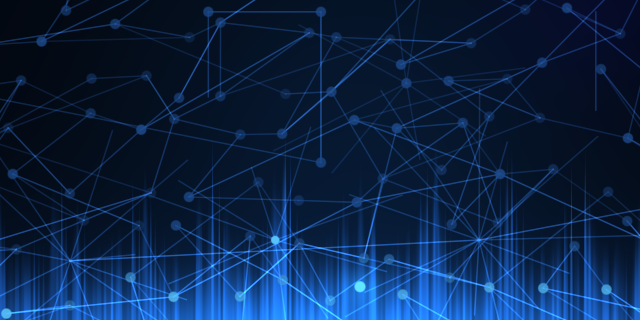
This background is drawn by a Shadertoy shader. Its source:

```glsl
const float TAU = 6.2831853;
const float CELLS = 6.0;
const vec3 LINE_BLUE = vec3(0.17, 0.40, 0.74);
const vec3 NODE_BLUE = vec3(0.11, 0.28, 0.53);
const vec3 NODE_CYAN = vec3(0.34, 0.76, 0.98);

float hash1(float n) {
    return fract(sin(n * 12.9898) * 43758.547);
}

vec2 hash2(vec2 p) {
    vec2 q = vec2(dot(p, vec2(127.1, 311.7)), dot(p, vec2(269.5, 183.3)));
    return fract(sin(q) * 43758.547);
}

float valueNoise(float x, float seed) {
    float i = floor(x);
    float f = smoothstep(0.0, 1.0, x - i);
    return mix(hash1(i + seed), hash1(i + 1.0 + seed), f);
}

float blob(vec2 p, vec2 center, vec2 size) {
    vec2 d = (p - center) / size;
    return exp(-dot(d, d));
}

float disc(vec2 p, vec2 center, float radius, float aa) {
    return 1.0 - smoothstep(radius - aa, radius + aa, length(p - center));
}

float segment(vec2 p, vec2 a, vec2 b, float aa) {
    vec2 ab = b - a;
    float t = clamp(dot(p - a, ab) / max(dot(ab, ab), 1e-5), 0.0, 1.0);
    return 1.0 - smoothstep(0.0003, 0.0012 + aa, length(p - a - ab * t));
}

vec2 nodeAt(vec2 cell) {
    return (cell + 0.12 + 0.76 * hash2(cell)) / CELLS;
}

// Rays of uneven length leaving one hub
float fan(vec2 p, vec2 hub, float count, float reach, float aa) {
    float sum = 0.0;
    for (float i = 0.0; i < count; i++) {
        float angle = TAU * (i + hash1(i + hub.x * 9.0)) / count;
        float len = reach * (0.35 + 0.65 * hash1(i + hub.y * 31.0));
        sum += segment(p, hub, hub + len * vec2(cos(angle), sin(angle)), aa);
    }
    return sum;
}

// Links in x, discs in y, from a jittered grid of nodes
vec2 network(vec2 p, float aa) {
    vec2 sum = vec2(0.0);
    for (float row = 0.0; row < 6.0; row++) {
        for (float col = -1.0; col < 13.0; col++) {
            vec2 cell = vec2(col, row);
            vec2 node = nodeAt(cell);
            vec2 rnd = hash2(cell + 37.0);
            vec2 farCell = cell + floor(rnd * vec2(7.0, 5.0)) - vec2(3.0, 2.0);
            vec2 nearCell = cell + vec2(1.0, floor(rnd.y * 3.0) - 1.0);
            sum.x += segment(p, node, nodeAt(farCell), aa) * (0.25 + 0.4 * rnd.x);
            sum.x += segment(p, node, nodeAt(nearCell), aa) * (0.2 + 0.35 * rnd.y);
            sum.y = max(sum.y, disc(p, node, 0.016, aa) * (0.3 + 0.6 * rnd.x));
        }
    }
    return sum;
}

// Thin vertical spikes gathered under evenly spaced peaks
float spikes(vec2 p, float pitch, float seed) {
    float peak = 0.5 + 0.5 * cos(TAU * (p.x - 0.195) / 0.231);
    float n = valueNoise(p.x * pitch, seed);
    float height = 0.12 + 0.18 * n + 0.32 * n * peak * peak;
    return n * smoothstep(0.0, 0.3, height - p.y);
}

vec3 backdrop(vec2 p) {
    vec3 col = vec3(0.008, 0.025, 0.055);
    col += vec3(0.016, 0.065, 0.125) * blob(p, vec2(1.12, 0.55), vec2(0.75, 0.8));
    col += vec3(0.01, 0.0, 0.07) * blob(p, vec2(1.9, 1.0), vec2(0.35, 0.3));
    col += vec3(0.03, 0.10, 0.20) * exp(-p.y * 5.0);
    col += vec3(0.05, 0.22, 0.42) * blob(p, vec2(1.0, -0.05), vec2(0.8, 0.16));
    return col;
}

void mainImage(out vec4 fragColor, in vec2 fragCoord) {
    vec2 p = fragCoord / iResolution.y;
    p.x *= 2.0 * iResolution.y / iResolution.x;
    float aa = 1.0 / iResolution.y;
    float low = smoothstep(0.5, 0.0, p.y);

    vec3 col = backdrop(p);
    float streaks = spikes(p, 140.0, 3.0) + 0.6 * spikes(p, 55.0, 71.0);
    col += vec3(0.06, 0.20, 0.42) * streaks;

    // Scattered web and its hubs
    vec2 web = network(p, aa);
    float lines = web.x;
    lines += 0.35 * fan(p, vec2(1.497, 0.25), 14.0, 0.6, aa);
    lines += 0.35 * fan(p, vec2(0.22, 0.185), 11.0, 0.5, aa);
    lines += 0.35 * fan(p, vec2(0.86, 0.25), 9.0, 0.45, aa);
    lines += 0.25 * fan(p, vec2(1.27, 0.74), 8.0, 0.5, aa);

    // Upright frame and long crossing links
    lines += 0.75 * segment(p, vec2(1.003, 0.963), vec2(1.003, 0.492), aa);
    lines += 0.6 * segment(p, vec2(0.651, 0.963), vec2(1.003, 0.963), aa);
    lines += 0.5 * segment(p, vec2(0.651, 0.963), vec2(0.651, 0.697), aa);
    lines += 0.5 * segment(p, vec2(1.862, 0.963), vec2(1.862, 0.656), aa);
    lines += 0.6 * segment(p, vec2(0.22, 0.185), vec2(1.497, 0.25), aa);
    lines += 0.6 * segment(p, vec2(1.497, 0.25), vec2(2.0, 0.345), aa);
    lines += 0.4 * segment(p, vec2(0.0, 0.69), vec2(1.003, 0.492), aa);
    col += LINE_BLUE * min(lines, 1.3) * (0.7 + 0.5 * low);

    // Discs turn cyan toward the floor
    vec3 nodeColor = mix(NODE_BLUE, NODE_CYAN, smoothstep(0.28, 0.02, p.y));
    float corners = disc(p, vec2(1.003, 0.963), 0.016, aa);
    corners = max(corners, disc(p, vec2(0.651, 0.963), 0.016, aa));
    corners = max(corners, disc(p, vec2(1.003, 0.492), 0.016, aa));
    corners = max(corners, disc(p, vec2(1.27, 0.74), 0.016, aa));
    col = mix(col, nodeColor, max(web.y, corners * 0.8));
    float beacons = disc(p, vec2(1.125, 0.104), 0.017, aa) + disc(p, vec2(0.86, 0.25), 0.013, aa);
    col = mix(col, NODE_CYAN, min(beacons, 1.0));
    col += vec3(0.04, 0.15, 0.24) * blob(p, vec2(1.125, 0.104), vec2(0.06));

    fragColor = vec4(clamp(col, 0.0, 1.0), 1.0);
}
```
